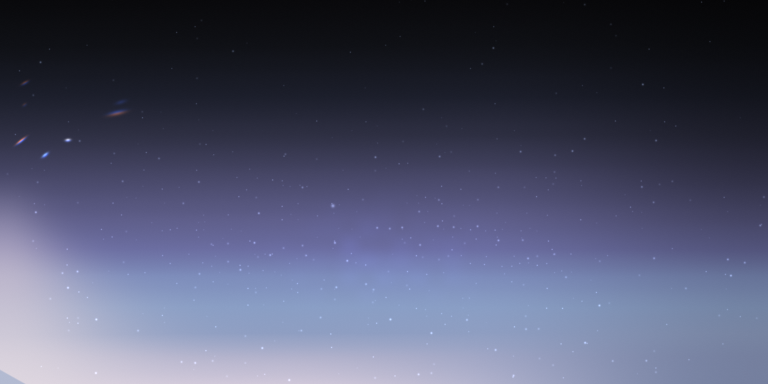
Reproduce this background procedurally as a WebGL 1 fragment shader.

```glsl
precision highp float;
// Twilight sky seen from high altitude: a layered vertical colour ramp with a
// pale horizon, a warm glow at the left edge and a darker right side. Faint
// hashed stars and a few prismatic lens glints are added on top.

uniform vec2 u_resolution;

float hash(vec2 p) {
  return fract(sin(dot(p, vec2(127.1, 311.7))) * 43758.5453);
}

// Smooth value noise
float noise(vec2 p) {
  vec2 i = floor(p), f = fract(p);
  f = f * f * (3.0 - 2.0 * f);
  float low = mix(hash(i), hash(i + vec2(1.0, 0.0)), f.x);
  float high = mix(hash(i + vec2(0.0, 1.0)), hash(i + vec2(1.0)), f.x);
  return mix(low, high, f.y);
}

// Blends to the next ramp colour between heights a and b
vec3 blend(vec3 color, vec3 next, float a, float b, float h) {
  return mix(color, next, clamp((h - a) / (b - a), 0.0, 1.0));
}

// Sky ramp, h = 0 at the horizon and 1 at the top
vec3 skyRamp(float h, float paleness) {
  vec3 haze = vec3(0.55, 0.60, 0.745);
  vec3 c = mix(haze, vec3(0.81, 0.78, 0.85), paleness);
  c = blend(c, mix(haze, vec3(0.70, 0.70, 0.80), paleness), 0.0, 0.07, h);
  c = blend(c, vec3(0.56, 0.62, 0.76), 0.07, 0.13, h);
  c = blend(c, vec3(0.54, 0.62, 0.77), 0.13, 0.20, h);
  c = blend(c, vec3(0.49, 0.55, 0.73), 0.20, 0.28, h);
  c = blend(c, vec3(0.42, 0.43, 0.63), 0.28, 0.35, h);
  c = blend(c, vec3(0.37, 0.37, 0.54), 0.35, 0.43, h);
  c = blend(c, vec3(0.28, 0.28, 0.405), 0.43, 0.54, h);
  c = blend(c, vec3(0.18, 0.185, 0.26), 0.54, 0.65, h);
  c = blend(c, vec3(0.11, 0.12, 0.17), 0.65, 0.75, h);
  c = blend(c, vec3(0.06, 0.065, 0.085), 0.75, 0.88, h);
  return blend(c, vec3(0.035, 0.035, 0.045), 0.88, 1.0, h);
}

// Round soft dot
float dotGlow(vec2 p, vec2 center, float radius) {
  vec2 d = (p - center) / radius;
  return exp(-dot(d, d));
}

// One jittered star per grid cell, kept when its hash is below the density
float stars(vec2 p, float cells, float density, float radius) {
  vec2 cell = floor(p * cells);
  vec2 jitter = vec2(hash(cell + 3.1), hash(cell + 17.7));
  vec2 center = (cell + 0.2 + 0.6 * jitter) / cells;
  float lit = step(hash(cell + 41.3), density);
  float power = hash(cell + 8.9);
  return lit * (0.2 + 0.8 * power * power) * dotGlow(p, center, radius);
}

// Slanted glint whose colour changes across its width
vec3 glint(vec2 p, vec2 center, float angle, vec2 size, vec3 upper, vec3 lower) {
  vec2 d = p - center;
  float c = cos(angle), s = sin(angle);
  d = vec2(c * d.x + s * d.y, c * d.y - s * d.x) / size;
  return mix(lower, upper, smoothstep(-0.8, 0.8, d.y)) * exp(-dot(d, d));
}

void main() {
  vec2 uv = gl_FragCoord.xy / u_resolution;
  vec2 p = gl_FragCoord.xy / u_resolution.y;

  // Sky with a darker right side
  float paleness = 1.0 - smoothstep(0.35, 0.95, uv.x);
  float h = uv.y + 0.006 * (noise(vec2(uv.x * 3.0, uv.y * 40.0)) - 0.5);
  vec3 color = skyRamp(h, paleness);
  float shade = mix(0.17, 0.36, smoothstep(0.2, 0.6, uv.y));
  color *= 1.0 - shade * smoothstep(0.6, 1.02, uv.x);

  // Warm glow at the left, widening toward the horizon
  float reach = mix(0.17, 0.05, smoothstep(0.05, 0.5, uv.y));
  float glow = exp(-uv.x * uv.x / (reach * reach));
  glow *= 1.0 - smoothstep(0.26, 0.57, uv.y);
  vec3 glowColor = mix(vec3(0.88, 0.85, 0.88), vec3(0.75, 0.71, 0.79), smoothstep(0.0, 0.4, uv.y));
  color = mix(color, glowColor, 0.85 * glow);

  // Dim blue cloud and stars, densest around the centre
  vec2 spread = (uv - vec2(0.48, 0.36)) / vec2(0.38, 0.30);
  float crowd = exp(-dot(spread, spread));
  float cloud = dotGlow(uv, vec2(0.50, 0.35), 0.11) * noise(p * 22.0);
  color += vec3(0.02, 0.025, 0.06) * cloud;
  float light = stars(p, 26.0, 0.04 + 0.28 * crowd, 0.0028);
  light += 0.6 * stars(p + 5.3, 45.0, 0.02 + 0.20 * crowd, 0.002);
  light += dotGlow(p, vec2(0.867, 0.464), 0.0045);
  color += vec3(0.24, 0.27, 0.34) * light;

  // Prismatic glints at the upper left
  vec3 orange = vec3(0.75, 0.36, 0.18), blue = vec3(0.15, 0.28, 0.75);
  color += 1.1 * glint(p, vec2(0.055, 0.633), 0.65, vec2(0.014, 0.0035), orange, blue);
  color += 0.5 * glint(p, vec2(0.305, 0.706), 0.22, vec2(0.022, 0.006), blue, orange);
  color += 0.4 * glint(p, vec2(0.065, 0.784), 0.50, vec2(0.010, 0.004), orange, blue);
  color += 0.2 * glint(p, vec2(0.315, 0.734), 0.30, vec2(0.014, 0.005), blue, blue);
  color += 0.2 * glint(p, vec2(0.064, 0.727), 0.60, vec2(0.006, 0.004), orange, blue);
  color += glint(p, vec2(0.118, 0.596), 0.65, vec2(0.009, 0.004), vec3(0.4, 0.6, 0.9), blue);
  color += glint(p, vec2(0.177, 0.635), 0.10, vec2(0.007, 0.004), vec3(0.7), vec3(0.4, 0.5, 0.9));

  // Grey-blue wedge in the lower left corner
  float edge = p.y + 0.56 * p.x - 0.037;
  color = mix(color, vec3(0.70, 0.73, 0.82), 1.0 - smoothstep(-0.003, 0.003, edge));

  // Slight grain against banding
  color += (hash(floor(p * 512.0)) - 0.5) * 0.006;
  gl_FragColor = vec4(clamp(color, 0.0, 1.0), 1.0);
}
```
